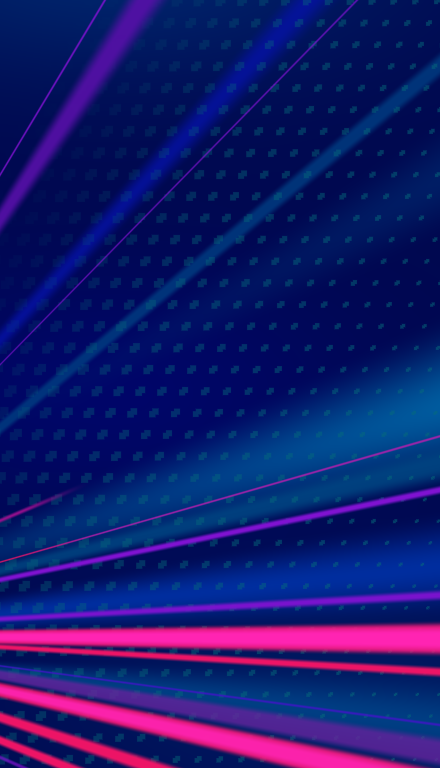
Reproduce this background procedurally as a Shadertoy shader.

```glsl
// Neon rays fanning across a deep blue field with a slanted grid of teal marks.
#define NAVY vec3(0.0, 0.03, 0.31)
#define INDIGO vec3(0.0, 0.02, 0.42)
#define AZURE vec3(0.0, 0.17, 0.45)
#define CYAN vec3(0.0, 0.39, 0.65)
#define TEAL vec3(0.02, 0.42, 0.48)
#define VIOLET vec3(0.50, 0.07, 0.82)
#define PINK vec3(1.0, 0.14, 0.70)
#define CRIMSON vec3(0.93, 0.08, 0.40)
#define MARK_PITCH 0.0282
#define MARK_SHEAR 0.0105
#define MARK_ORIGIN vec2(0.2457, 0.6598)
#define MARK_ALPHA 0.48

// Blends in a tapered ray; ends and half widths are given at the left and right sides.
void ray(inout vec3 color, vec2 uv, vec2 ends, vec2 halfWidths, float softness, vec4 tint) {
    float slope = (ends.y - ends.x) * iResolution.y / iResolution.x;
    float dist = abs(uv.y - mix(ends.x, ends.y, uv.x)) / sqrt(1.0 + slope * slope);
    float halfWidth = mix(halfWidths.x, halfWidths.y, uv.x);
    float blur = halfWidth * softness + 0.7 / iResolution.y;
    float cover = 1.0 - smoothstep(halfWidth - blur, halfWidth + blur, dist);
    color = mix(color, tint.rgb, cover * tint.a);
}

// Smooth elliptical pool of light.
float pool(vec2 uv, vec2 center, vec2 radius) {
    vec2 q = (uv - center) / radius;
    return exp(-dot(q, q));
}

float squareMask(vec2 p, float size) {
    vec2 edge = abs(p) - size;
    float blur = 0.7 / iResolution.y;
    return 1.0 - smoothstep(-blur, blur, max(edge.x, edge.y));
}

// Sheared lattice of paired squares that shrink toward the lower right.
float marks(vec2 uv) {
    vec2 p = vec2(uv.x * iResolution.x / iResolution.y, uv.y) - MARK_ORIGIN;
    float row = floor(p.y / MARK_PITCH + 0.5);
    p.x -= row * MARK_SHEAR;
    p.y -= row * MARK_PITCH;
    p.x -= floor(p.x / MARK_PITCH + 0.5) * MARK_PITCH;
    float shrink = clamp(0.85 * uv.x + 0.35 * (1.0 - uv.y) - 0.1, 0.0, 1.0);
    float size = mix(0.0058, 0.0014, shrink);
    vec2 offset = vec2(0.5, 0.42) * size;
    float shape = max(squareMask(p - offset, size), squareMask(p + offset, size));
    float reveal = smoothstep(0.15, 0.8, uv.x + 0.9 * (1.0 - uv.y));
    return shape * reveal * mix(0.6, 1.15, shrink);
}

void mainImage(out vec4 fragColor, in vec2 fragCoord) {
    vec2 uv = fragCoord / iResolution.xy;

    // Background pools
    vec3 color = NAVY;
    color = mix(color, AZURE, 0.85 * pool(uv, vec2(0.25, 1.06), vec2(0.65, 0.16)));
    color = mix(color, INDIGO, 0.9 * pool(uv, vec2(0.25, 0.49), vec2(0.55, 0.16)));
    color = mix(color, AZURE, 0.5 * pool(uv, vec2(0.75, 0.09), vec2(0.7, 0.16)));

    // Broad soft glows
    float toRight = mix(0.35, 1.0, uv.x);
    ray(color, uv, vec2(0.444, 0.766), vec2(0.008, 0.035), 1.0, vec4(AZURE, 0.6 * uv.x));
    ray(color, uv, vec2(0.285, 0.470), vec2(0.020, 0.058), 1.0, vec4(CYAN, 0.9 * toRight));
    ray(color, uv, vec2(0.257, 0.395), vec2(0.006, 0.016), 0.7, vec4(0.0, 0.29, 0.52, 0.75));
    ray(color, uv, vec2(0.200, 0.262), vec2(0.014, 0.037), 1.0, vec4(0.0, 0.20, 0.67, 0.85));
    ray(color, uv, vec2(0.125, 0.055), vec2(0.008, 0.038), 1.0, vec4(0.0, 0.28, 0.55, 0.8));

    // Upper rays
    ray(color, uv, vec2(0.557, 1.185), vec2(0.007, 0.020), 0.9, vec4(0.02, 0.07, 0.65, 0.8));
    ray(color, uv, vec2(0.443, 0.915), vec2(0.006, 0.010), 0.5, vec4(0.0, 0.23, 0.50, 0.85));
    color = mix(color, TEAL, MARK_ALPHA * marks(uv));
    ray(color, uv, vec2(0.714, 1.582), vec2(0.008, 0.033), 0.65, vec4(0.34, 0.06, 0.66, 0.9));
    ray(color, uv, vec2(0.772, 1.727), vec2(0.001, 0.002), 0.2, vec4(VIOLET, 0.85));
    ray(color, uv, vec2(0.525, 1.110), vec2(0.0008, 0.0012), 0.2, vec4(VIOLET, 0.7));

    // Middle rays
    float shortFade = 1.0 - smoothstep(0.03, 0.21, uv.x);
    ray(color, uv, vec2(0.322, 0.564), vec2(0.002, 0.004), 0.6, vec4(0.58, 0.06, 0.55, shortFade));
    vec3 thinTint = mix(CRIMSON, vec3(0.70, 0.12, 0.68), smoothstep(0.0, 0.25, uv.x));
    ray(color, uv, vec2(0.268, 0.432), vec2(0.0009, 0.0014), 0.2, vec4(thinTint, 0.85));
    ray(color, uv, vec2(0.245, 0.362), vec2(0.003, 0.004), 0.5, vec4(VIOLET, 1.0));
    ray(color, uv, vec2(0.194, 0.225), vec2(0.003, 0.005), 0.6, vec4(VIOLET, 0.95));

    // Lower translucent rays
    ray(color, uv, vec2(0.133, 0.056), vec2(0.001, 0.0015), 0.4, vec4(0.25, 0.08, 0.78, 0.85));
    ray(color, uv, vec2(0.121, 0.021), vec2(0.006, 0.016), 0.35, vec4(0.42, 0.13, 0.62, 0.75));

    // Hot rays: crimson rims with pink cores
    ray(color, uv, vec2(0.1576, 0.125), vec2(0.003, 0.005), 0.5, vec4(CRIMSON, 1.0));
    ray(color, uv, vec2(0.1706, 0.168), vec2(0.009, 0.019), 0.25, vec4(CRIMSON, 0.9));
    ray(color, uv, vec2(0.1706, 0.168), vec2(0.006, 0.014), 0.5, vec4(PINK, 1.0));
    ray(color, uv, vec2(0.1016, -0.025), vec2(0.009, 0.020), 0.25, vec4(CRIMSON, 0.9));
    ray(color, uv, vec2(0.1016, -0.025), vec2(0.005, 0.015), 0.5, vec4(PINK, 0.9));
    ray(color, uv, vec2(0.066, -0.122), vec2(0.006, 0.013), 0.4, vec4(CRIMSON, 1.0));
    ray(color, uv, vec2(0.036, -0.193), vec2(0.005, 0.012), 0.4, vec4(CRIMSON, 1.0));
    ray(color, uv, vec2(0.014, -0.240), vec2(0.002, 0.004), 0.4, vec4(VIOLET, 0.7));

    fragColor = vec4(color, 1.0);
}
```
